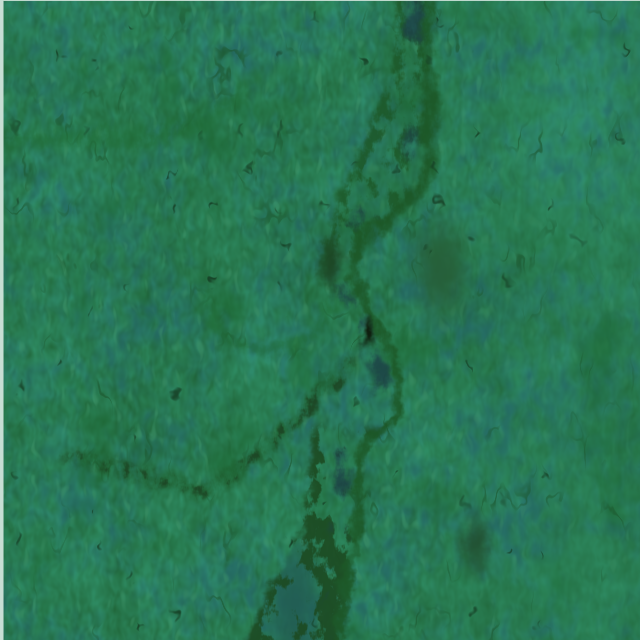
Write a Shadertoy shader that draws this texture.

```glsl
// Weathered green mineral surface with a dark fissure, side veins and scattered specks.

vec2 hash2(vec2 p) {
  p = vec2(dot(p, vec2(127.1, 311.7)), dot(p, vec2(269.5, 183.3)));
  return fract(sin(p) * 43758.55);
}

// Gradient noise, roughly -0.7 to 0.7
float noise(vec2 p) {
  vec2 i = floor(p), f = p - i;
  vec2 u = f * f * f * (f * (f * 6.0 - 15.0) + 10.0);
  float a = dot(hash2(i) * 2.0 - 1.0, f);
  float b = dot(hash2(i + vec2(1, 0)) * 2.0 - 1.0, f - vec2(1, 0));
  float c = dot(hash2(i + vec2(0, 1)) * 2.0 - 1.0, f - vec2(0, 1));
  float d = dot(hash2(i + vec2(1, 1)) * 2.0 - 1.0, f - vec2(1, 1));
  return mix(mix(a, b, u.x), mix(c, d, u.x), u.y);
}

float fbm(vec2 p) {
  float sum = 0.0, amp = 1.0;
  for (int i = 0; i < 4; i++) {
    sum += amp * noise(p);
    p = p * 2.03 + 17.3;
    amp *= 0.55;
  }
  return sum;
}

// Soft elliptical blot, 1 at its centre
float blot(vec2 p, vec2 centre, vec2 radius) {
  return 1.0 - smoothstep(0.1, 1.3, length((p - centre) / radius));
}

// Soft line, 1 on the line and 0 beyond its width
float line(float dist, float width) {
  return 1.0 - smoothstep(width * 0.15, width, abs(dist));
}

// Horizontal place of the fissure at height y
float fissureX(float y) {
  return 0.535 + 0.025 * smoothstep(0.0, 0.25, y) + 0.06 * smoothstep(0.28, 0.36, y)
    - 0.068 * smoothstep(0.40, 0.59, y) + 0.118 * smoothstep(0.585, 0.74, y);
}

// Fine mottled ground, stretched upright
vec3 ground(vec2 p) {
  vec2 q = p + 0.007 * vec2(noise(p * 35.0), noise(p * 35.0 + 40.0));
  float calm = smoothstep(0.55, 0.9, p.x);
  float grain = noise(q * vec2(80, 42)) + 0.8 * noise(q * vec2(140, 80) + 9.0);
  float tone = 0.6 + 0.4 * fbm(p * vec2(6.0, 4.5) + 3.0) + 0.4 * fbm(q * vec2(24, 15) + 31.0);
  tone += 0.55 * grain * (1.0 - 0.45 * calm) + 0.3 * blot(p, vec2(0.92, 0.8), vec2(0.15, 0.35));
  vec3 col = mix(vec3(0.13, 0.41, 0.235), vec3(0.175, 0.53, 0.37), clamp(tone, -0.1, 1.15));
  // Blue tint and flecks
  float blue = fbm(p * 7.0 + 12.0) + 0.9 * noise(q * vec2(55, 32) + 71.0);
  col += vec3(0.0, -0.01, 0.05) * smoothstep(-0.35, 0.4, blue);
  col = mix(col, vec3(0.14, 0.40, 0.41), 0.6 * smoothstep(0.2, 0.75, blue));
  // Pale streaks and leaf-green stains
  float pale = smoothstep(0.15, 0.55, noise(q * vec2(85, 36) + 53.0));
  col = mix(col, vec3(0.25, 0.59, 0.42), 0.5 * pale * (1.0 - 0.5 * calm));
  float stain = smoothstep(0.05, 0.7, fbm(p * vec2(10, 8) + 90.0));
  col = mix(col, vec3(0.11, 0.41, 0.20), 0.6 * stain);
  // Broken hairlines
  float hair = line(fbm(q * vec2(13, 7) + 25.0), 0.06) * smoothstep(0.0, 0.45, noise(p * 16.0 + 8.0));
  return mix(col, vec3(0.11, 0.34, 0.18), 0.6 * hair);
}

// Sparse ragged specks of varied strength
float specks(vec2 p) {
  vec2 g = p * 17.0 + 0.35 * vec2(noise(p * 70.0), noise(p * 70.0 + 20.0));
  vec2 cell = floor(g), h = hash2(cell + 5.0), k = hash2(cell + 61.0);
  vec2 d = g - cell - mix(vec2(0.3), vec2(0.7), h);
  d.x += d.y * (k.y - 0.5);
  vec2 size = mix(0.07, 0.17, k.y * h.y) * vec2(0.8, 1.5);
  return step(0.8, k.x) * mix(0.4, 1.0, h.x) * blot(d, vec2(0), size);
}

void mainImage(out vec4 fragColor, in vec2 fragCoord) {
  vec2 uv = fragCoord / iResolution.xy;
  vec3 col = ground(uv);
  vec3 moss = vec3(0.11, 0.34, 0.15), dark = vec3(0.11, 0.27, 0.14);
  vec2 p = uv + 0.016 * vec2(fbm(uv * 24.0), fbm(uv * 24.0 + 33.0));
  float rough = fbm(uv * vec2(42, 27) + 7.0);
  float gaps = smoothstep(-0.6, 0.25, rough);

  // Faint curved veins
  float ring = length((p - vec2(0.42, 0.545)) * vec2(1.0, 1.1)) - 0.1;
  float bend = max(p.x - 0.2, 0.0);
  float veins = 0.5 * line(ring, 0.018) * smoothstep(0.62, 0.5, p.y);
  veins += 0.55 * line(p.y - 0.785 - 2.2 * bend * bend, 0.03) * smoothstep(0.46, 0.34, p.x);
  col = mix(col, vec3(0.12, 0.42, 0.20), veins * gaps);

  // Side branch sweeping down to the left
  float branch = p.y - 0.285 + 0.05 * smoothstep(0.1, 0.32, p.x) - 0.22 * smoothstep(0.3, 0.62, p.x);
  float reach = smoothstep(0.07, 0.14, p.x) * smoothstep(0.58, 0.52, p.x);
  col = mix(col, moss, 0.6 * reach * gaps * line(branch, 0.026));
  col = mix(col, dark, 0.9 * reach * line(branch, 0.018) * smoothstep(0.0, 0.35, rough));

  // Mottled bed left of the fissure, above and below its waist
  float fx = fissureX(p.y);
  float upperLeft = p.x - 0.5 - 0.115 * smoothstep(0.57, 0.95, p.y);
  float lowerLeft = p.x - 0.375 - 0.11 * smoothstep(-0.05, 0.25, p.y);
  float inside = smoothstep(0.008, -0.008, p.x - fx);
  float upper = inside * smoothstep(0.52, 0.62, p.y) * smoothstep(-0.01, 0.01, upperLeft);
  float lower = inside * smoothstep(0.345, 0.31, p.y) * smoothstep(-0.008, 0.008, lowerLeft);
  float blotches = smoothstep(0.0, 0.45, rough + 0.3 * line(upperLeft, 0.035));
  col = mix(col, moss, upper * (0.15 + 0.7 * blotches));
  float core = blot(p, vec2(0.46, 0.05), vec2(0.05, 0.15));
  float shelf = blot(p, vec2(0.545, 0.25), vec2(0.06, 0.13));
  col = mix(col, vec3(0.13, 0.36, 0.32), 0.85 * lower * core);
  float fill = smoothstep(-0.2, 0.12, rough + 0.25 - 0.7 * core - 0.9 * shelf);
  col = mix(col, vec3(0.11, 0.29, 0.13), 0.9 * lower * fill);

  // Fissure line, with slate-blue pockets beside it
  float slope = (fissureX(p.y + 0.01) - fx) / 0.01;
  float crack = (p.x - fx) / sqrt(1.0 + slope * slope);
  float width = 0.012 + 0.009 * smoothstep(0.52, 0.66, p.y) + 0.006 * rough;
  col = mix(col, moss, (0.45 + 0.45 * gaps) * line(crack, max(width, 0.005)));
  float pocket = smoothstep(0.0, 0.4, noise(uv * vec2(9, 14) + 4.0) + 0.4 * rough);
  col = mix(col, vec3(0.11, 0.25, 0.28), 0.8 * pocket * line(crack + 0.025, 0.022));

  // Brown-green blots, dark pits and specks
  col = mix(col, vec3(0.15, 0.37, 0.22), 0.9 * blot(p, vec2(0.69, 0.58), vec2(0.05, 0.09)));
  col = mix(col, vec3(0.13, 0.31, 0.19), 0.9 * blot(p, vec2(0.745, 0.15), vec2(0.028, 0.055)));
  col = mix(col, dark, 0.9 * blot(p, vec2(0.517, 0.585), vec2(0.02, 0.045)));
  col = mix(col, vec3(0.06, 0.12, 0.06), blot(p, vec2(0.575, 0.48), vec2(0.01, 0.025)));
  col = mix(col, vec3(0.08, 0.23, 0.13), 0.85 * specks(uv));

  // Pale margin along the left and top
  float margin = max(smoothstep(0.0065, 0.0045, uv.x), smoothstep(0.9975, 0.9995, uv.y));
  fragColor = vec4(mix(col, vec3(0.78, 0.87, 0.83), margin), 1.0);
}
```
